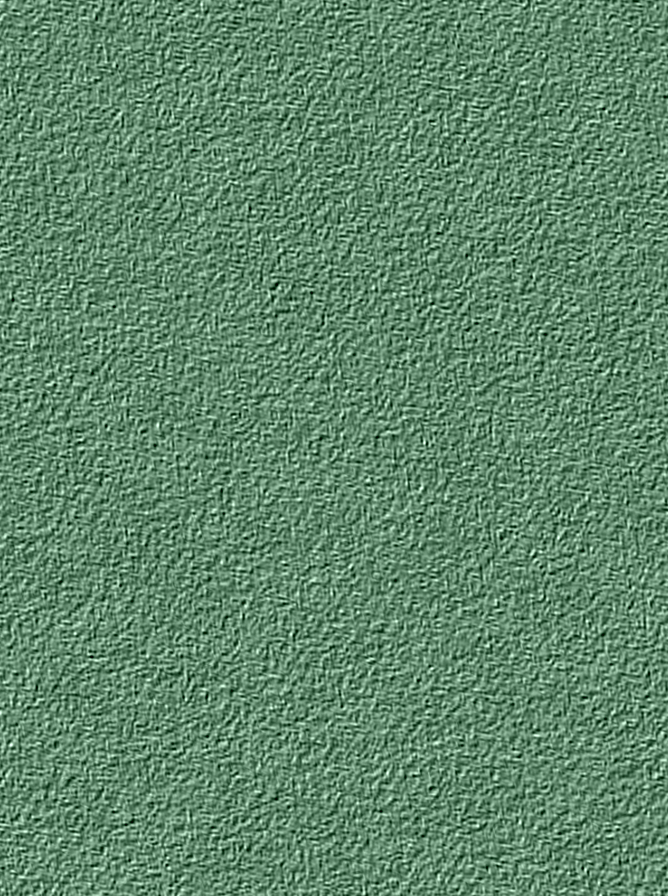
Reproduce this texture procedurally as a Shadertoy shader.

```glsl
// Green crepe fabric: a fine pebbled weave in relief, lit from the upper left.

const vec3 CLOTH_GREEN = vec3(0.378, 0.533, 0.423);
const vec2 LIGHT_STEP = vec2(-0.0025, 0.0028);
const float RELIEF_GAIN = 0.46;
const float MOTTLE_GAIN = 0.05;

float hash(vec2 p) {
    return fract(sin(dot(p, vec2(127.1, 311.7))) * 43758.5453);
}

float valueNoise(vec2 p) {
    vec2 cell = floor(p);
    vec2 f = fract(p);
    f = f * f * (3.0 - 2.0 * f);
    float low = mix(hash(cell), hash(cell + vec2(1.0, 0.0)), f.x);
    float high = mix(hash(cell + vec2(0.0, 1.0)), hash(cell + vec2(1.0, 1.0)), f.x);
    return mix(low, high, f.y);
}

vec2 rotate(vec2 p, float angle) {
    float c = cos(angle);
    float s = sin(angle);
    return vec2(c * p.x - s * p.y, s * p.x + c * p.y);
}

// Slight wobble so that no straight rows show
vec2 crinkle(vec2 p, float frequency, float amount) {
    vec2 bend = vec2(valueNoise(p * frequency), valueNoise(p * frequency + 37.0));
    return p + amount * (bend - 0.5);
}

// Short yarn bumps, stretched a little along one axis
float yarn(vec2 p, vec2 frequency, float angle, float seed) {
    return valueNoise(rotate(p, angle) * frequency + seed);
}

// Small patches of weft and warp yarns under a round grain
float clothHeight(vec2 p) {
    vec2 q = crinkle(p, 60.0, 0.0025);
    float weft = yarn(q, vec2(220.0, 330.0), 0.12, 11.0);
    float warp = yarn(q, vec2(330.0, 220.0), -0.09, 53.0);
    float patches = smoothstep(0.35, 0.65, valueNoise(p * 95.0 + 71.0));
    float grain = yarn(p, vec2(300.0), 0.62, 29.0);
    return mix(weft, warp, patches) + 0.65 * grain;
}

// Slopes that face the light are bright, the others dark
float emboss(vec2 p, vec2 lightStep) {
    return clothHeight(p - 0.5 * lightStep) - clothHeight(p + 0.5 * lightStep);
}

void mainImage(out vec4 fragColor, in vec2 fragCoord) {
    vec2 p = fragCoord / iResolution.y;
    float relief = RELIEF_GAIN * emboss(p, LIGHT_STEP);
    float mottle = MOTTLE_GAIN * (valueNoise(p * 36.0 + 5.0) - 0.5);
    vec3 color = CLOTH_GREEN + relief + mottle;
    fragColor = vec4(clamp(color, 0.0, 1.0), 1.0);
}
```
